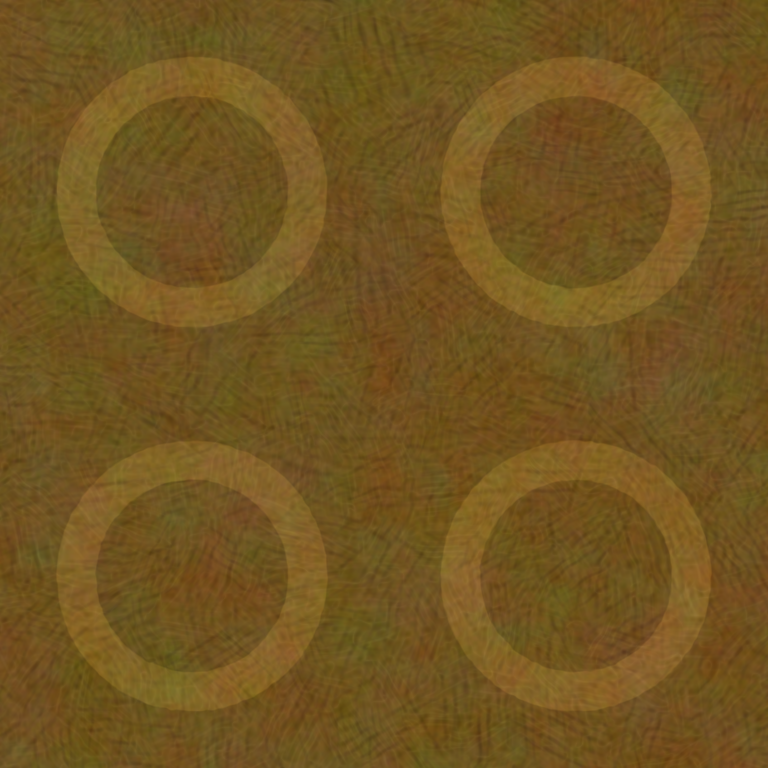
A WebGL 2 fragment shader for this pattern:

```glsl
#version 300 es
precision highp float;

uniform vec2 u_resolution;
out vec4 fragColor;

vec3 hash3(vec2 p) {
    vec3 q = fract(p.xyx * vec3(0.1031, 0.1030, 0.0973));
    q += dot(q, q.yxz + 33.33);
    return fract((q.xxy + q.yzz) * q.zyx);
}

// Smooth noise, three independent channels in 0..1
vec3 noise3(vec2 p) {
    vec2 i = floor(p), f = fract(p);
    f = f * f * (3.0 - 2.0 * f);
    vec3 low = mix(hash3(i), hash3(i + vec2(1, 0)), f.x);
    vec3 high = mix(hash3(i + vec2(0, 1)), hash3(i + vec2(1, 1)), f.x);
    return mix(low, high, f.y);
}

// Soft overlapping patches of strokes, each with its own direction
float hatching(vec2 uv, float patches, float strokes, float seed) {
    vec2 p = uv * patches + seed;
    vec2 home = floor(p);
    vec2 wobble = noise3(uv * 50.0 + seed).xy - 0.5;
    float sum = 0.0, total = 0.001;
    for (int y = -1; y <= 1; y++) {
        for (int x = -1; x <= 1; x++) {
            vec2 cell = home + vec2(x, y);
            vec3 rnd = hash3(cell + seed * 3.7);
            vec2 d = p - cell - 0.15 - 0.7 * rnd.xy;
            float angle = 3.14159 * rnd.z;
            vec2 along = vec2(cos(angle), sin(angle));
            vec2 across = vec2(-along.y, along.x);
            vec2 q = d / patches + wobble * 0.006;
            float row = dot(q, across) * strokes * (0.8 + 0.4 * rnd.x);
            float line = smoothstep(0.15, 0.48, abs(fract(row) - 0.5));
            float pressure = noise3(vec2(floor(row + 0.5) * 7.3,
                dot(q, along) * 30.0) + rnd.xy * 90.0).x;
            float weight = exp(-6.0 * dot(d, d));
            sum += weight * line * smoothstep(0.1, 0.8, pressure);
            total += weight;
        }
    }
    return sum / total;
}

void main() {
    vec2 uv = gl_FragCoord.xy / u_resolution;
    float pixel = 1.0 / min(u_resolution.x, u_resolution.y);

    // Two by two rings, with slightly frayed edges
    vec2 fray = (noise3(uv * 130.0).xy - 0.5) * 0.002;
    vec2 local = (fract((uv + fray) * 2.0) - 0.5) * 0.5;
    float ringDistance = abs(length(local) - 0.1505) - 0.0255;
    float ring = 1.0 - smoothstep(-1.2 * pixel, 1.2 * pixel, ringDistance);

    // Drifting rust and olive stains on an ochre ground
    vec3 stain = 0.32 * noise3(uv * 8.0 + 3.1) + 0.34 * noise3(uv * 18.0 + 41.0)
               + 0.34 * noise3(uv * 40.0 + 9.0) - 0.5;
    vec3 color = mix(vec3(0.428, 0.321, 0.118), vec3(0.513, 0.390, 0.151), ring);
    color += stain.x * vec3(0.08, -0.09, 0.0);
    color += stain.y * vec3(-0.02, 0.01, 0.09);
    color += stain.z * 0.04;

    // Crossed layers of dark strokes, with a hint of light ones
    float dark = hatching(uv, 9.0, 72.0, 5.0) + 0.8 * hatching(uv, 12.0, 88.0, 23.0);
    float light = hatching(uv, 15.0, 120.0, 61.0);
    color *= 1.025 - vec3(0.095, 0.12, 0.10) * dark * mix(1.0, 0.7, ring);
    color += light * vec3(0.022, 0.024, 0.018);

    // Short crinkled fibres and fine colour speckle
    vec2 curl = uv * 95.0 + 1.2 * noise3(uv * 60.0 + 7.0).xy;
    float crinkle = 1.0 - abs(2.0 * noise3(curl).x - 1.0);
    color += (crinkle - 0.62) * vec3(0.040, 0.040, 0.032);
    vec3 grain = noise3(uv * 160.0 + 17.0) - 0.5;
    color += grain.x * 0.02 + grain * vec3(0.025, 0.025, 0.03);

    fragColor = vec4(clamp(color, 0.0, 1.0), 1.0);
}
```
